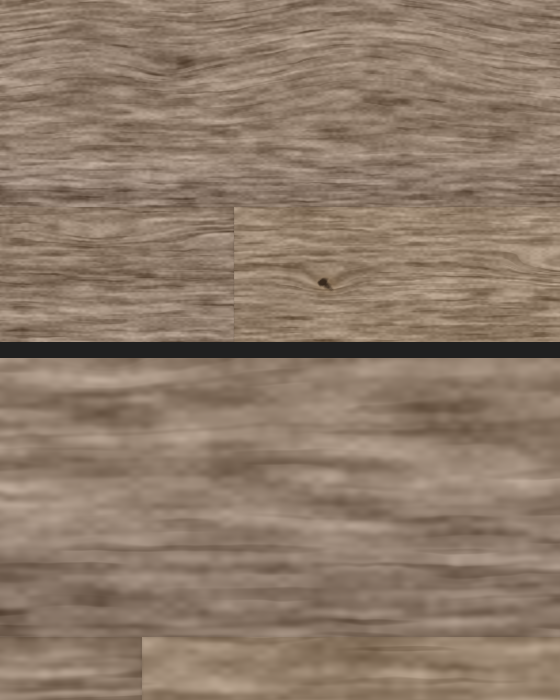
Top: the whole. Bottom: its middle third, enlarged.
Give the GLSL for this texture, as a WebGL 2 fragment shader.

```glsl
#version 300 es
precision highp float;
// Brown oak floor: one wide board above two butted boards, with grain, pores and knots.
uniform vec2 u_resolution;
out vec4 fragColor;

#define SEAM_Y 0.395      // height of the long joint
#define SEAM_X 0.684      // position of the butt joint
#define SEAM_WIDTH 0.002
#define GRAIN_FREQ 50.0   // growth lines per canvas height
#define FIBRE_FREQ 118.0
#define CONTRAST 0.165
#define WOOD_MID vec3(0.567, 0.491, 0.424)
#define WARM_TINT vec3(0.008, 0.003, -0.016)
#define KNOT_DARK vec3(0.20, 0.145, 0.10)

float hash(vec2 p) {
  vec3 q = fract(p.xyx * 0.1031);
  q += dot(q, q.yzx + 33.33);
  return fract((q.x + q.y) * q.z);
}

float noise(vec2 p) {
  vec2 i = floor(p), f = fract(p);
  f = f * f * (3.0 - 2.0 * f);
  return mix(mix(hash(i), hash(i + vec2(1, 0)), f.x),
             mix(hash(i + vec2(0, 1)), hash(i + vec2(1, 1)), f.x), f.y);
}

// Noise centred on zero, with three octaves.
float fbm(vec2 p) {
  float sum = 0.0, amp = 0.55;
  for (int i = 0; i < 3; i++) {
    sum += amp * (noise(p) - 0.5);
    p = p * 2.03 + 11.7;
    amp *= 0.5;
  }
  return sum;
}

float bell(float x, float centre, float width) {
  float d = (x - centre) / width;
  return exp(-d * d);
}

// Soft elliptical bump: centre in xy, radii in zw.
float bump(vec2 p, vec4 e) {
  vec2 d = (p - e.xy) / e.zw;
  return exp(-dot(d, d));
}

// Height along which the grain runs, bent by waves and swirls.
float grainHeight(vec2 p, float board) {
  float v = p.y + 0.018 * fbm(vec2(p.x * 2.2, p.y * 4.0) + board * 7.3);
  v += 0.008 * fbm(vec2(p.x * 15.0, p.y * 28.0));
  if (board < 0.5) {
    float lift = smoothstep(0.5, 0.85, p.y);
    v -= lift * (0.085 * bell(p.x, 1.08, 0.40) + 0.035 * bell(p.x, 0.25, 0.25));
    v += 0.022 * bump(p, vec4(0.49, 0.80, 0.09, 0.04));
    v += 0.012 * bump(p, vec4(0.65, 0.655, 0.05, 0.02));
  } else if (board < 1.5) {
    v += 0.028 * bump(p, vec4(0.33, 0.315, 0.15, 0.03));
    v -= 0.028 * bump(p, vec4(0.68, 0.31, 0.18, 0.03));
  } else {
    v += 0.07 * bump(p, vec4(1.66, 0.22, 0.18, 0.04));
    v += 0.036 * bump(p, vec4(0.955, 0.17, 0.07, 0.036));
  }
  return v;
}

// Broad light and dark bands of each board.
float boardTone(vec2 p, float v, float board) {
  if (board < 0.5)
    return 0.08 * bell(v, 0.78, 0.08) - 0.16 * bell(v, 0.64, 0.05)
         + 0.14 * bell(v, 0.51, 0.045) - 0.27 * bell(v, 0.43, 0.03);
  if (board < 1.5)
    return 0.10 * bell(v, 0.10, 0.06) - 0.18 * bell(v, 0.20, 0.035) - 0.03;
  return 0.08 + 0.12 * bell(v, 0.36, 0.04) - 0.16 * bell(v, 0.245, 0.02)
       - 0.16 * bell(v, 0.05, 0.04) * smoothstep(0.8, 1.5, p.x);
}

void main() {
  vec2 p = gl_FragCoord.xy / u_resolution.y;
  float pixel = 1.0 / u_resolution.y;
  float board = p.y > SEAM_Y ? 0.0 : (p.x < SEAM_X ? 1.0 : 2.0);
  float v = grainHeight(p, board);
  vec2 g = vec2(p.x, v) + board * vec2(5.3, 9.1);

  // Growth lines: long bands with thin dark edges
  float tone = boardTone(p, v, board) + 0.20 * fbm(g * vec2(1.2, 11.0));
  float lines = noise(g * vec2(3.0, GRAIN_FREQ));
  float edge = 1.0 - smoothstep(0.0, 0.18, abs(lines - 0.42));
  tone += 0.36 * (lines - 0.5) - 0.24 * (edge - 0.35);

  // Fibres and short pores, broken up along the grain
  tone += 0.98 * (noise(g * vec2(9.0, FIBRE_FREQ)) - 0.5);
  tone += 0.74 * (noise(g * vec2(22.0, 92.0) + 23.0) - 0.5);
  float pores = smoothstep(0.62, 0.9, noise(g * vec2(11.0, 130.0) + 40.0));
  tone -= 0.50 * (pores - 0.12);
  tone += 0.44 * (noise(p * vec2(90.0, 155.0)) - 0.5);

  // Colour, warmer on the right-hand board and greyer by the long joint
  float warmth = (board > 1.5 ? 0.7 : 0.0) + 0.9 * fbm(g * vec2(1.1, 5.0) + 70.0);
  warmth -= board < 0.5 ? 0.5 * bell(p.y, 0.46, 0.09) : 0.0;
  vec3 colour = WOOD_MID + CONTRAST * tone + WARM_TINT * warmth;

  // Knot: brown halo and small dark cores with ragged edges
  float rag = 0.008 * fbm(p * 75.0);
  float halo = board > 1.5 ? bump(p, vec4(0.955, 0.168, 0.035, 0.027)) : 0.0;
  colour += halo * vec3(-0.04, -0.055, -0.08);
  for (int i = 0; i < 3; i++) {
    float k = float(i);
    vec2 core = vec2(0.945 + 0.011 * k, 0.174 - 0.009 * k);
    float d = length((p - core) * vec2(0.8, 1.0)) - 0.009 + 0.003 * k + rag;
    colour = mix(colour, KNOT_DARK, (0.95 - 0.25 * k) * smoothstep(0.004 + pixel, -0.003, d));
  }
  // Small bruises where the upper grain is disturbed
  float bruise = bump(p, vec4(0.50, 0.81, 0.07, 0.025)) + bump(p, vec4(0.65, 0.655, 0.022, 0.012));
  colour -= 0.08 * bruise * smoothstep(0.3, 0.7, noise(g * vec2(22.0, 60.0)));

  // Faint joints between boards
  float longJoint = abs(p.y - SEAM_Y);
  float buttJoint = p.y < SEAM_Y ? abs(p.x - SEAM_X) : 1.0;
  float joint = smoothstep(SEAM_WIDTH + pixel, 0.0, min(longJoint, buttJoint));
  colour *= 1.0 - 0.05 * joint;
  fragColor = vec4(colour, 1.0);
}
```
